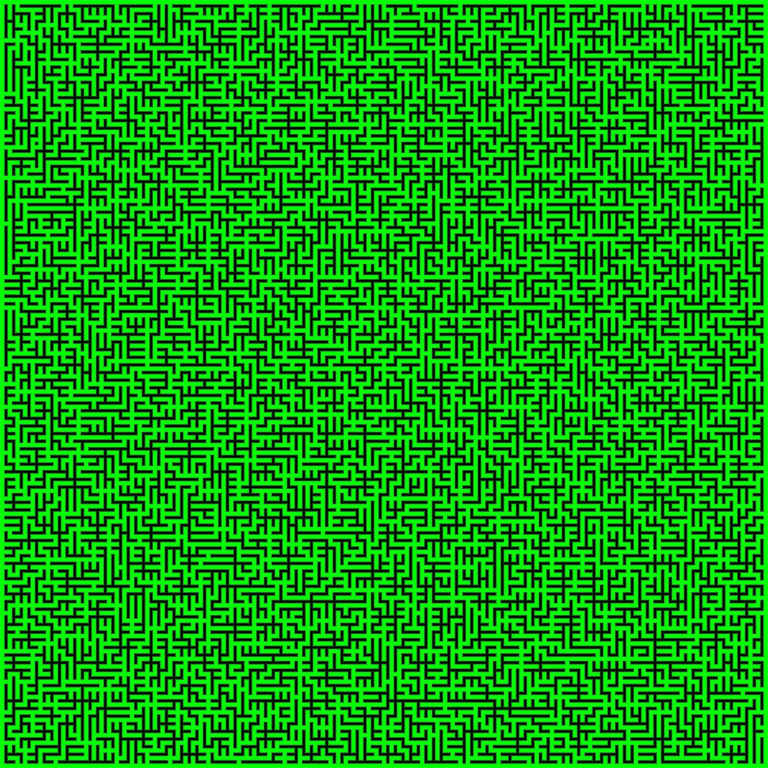
This pattern is drawn by a Shadertoy shader. Its source:

```glsl
// A dense square maze: black corridors cut between wider green walls.
// Every cell opens one passage to a random neighbour that lies lower on a
// noise height field, so corridors branch like trees and never form loops.

#define CELLS 100.0      // maze cells along each side
#define PATH 0.41        // corridor width, in cells
#define SOFTNESS 0.0019  // half width of the edge ramp, in canvas units
#define RELIEF 0.37      // frequency of the height field, per cell
#define FRINGE 1.4       // paleness of the soft green edge
#define WALL_COLOR vec3(0.02, 1.0, 0.02)
#define PATH_COLOR vec3(0.0, 0.005, 0.005)

float hash(vec2 p) {
    return fract(sin(dot(p, vec2(127.1, 311.7))) * 43758.5453);
}

float valueNoise(vec2 p) {
    vec2 i = floor(p), f = fract(p);
    f = f * f * (3.0 - 2.0 * f);
    float low = mix(hash(i), hash(i + vec2(1, 0)), f.x);
    float high = mix(hash(i + vec2(0, 1)), hash(i + vec2(1, 1)), f.x);
    return mix(low, high, f.y);
}

// Height of a cell; the skew keeps the noise lattice off the maze grid.
float height(vec2 cell) {
    vec2 skewed = vec2(cell.x + 0.6 * cell.y, cell.y - 0.6 * cell.x);
    return valueNoise(skewed * RELIEF * 0.86 + 17.3);
}

// Directions 0..3: right, left, up, down. Flipping the low bit reverses one.
vec2 direction(int k) {
    float way = 1.0 - 2.0 * float(k & 1);
    return k < 2 ? vec2(way, 0.0) : vec2(0.0, way);
}

bool insideMaze(vec2 cell) {
    return all(greaterThanEqual(cell, vec2(0.0))) && all(lessThan(cell, vec2(CELLS)));
}

// Direction of the passage a cell opens downhill, or -1 if it has none.
int downhillPassage(vec2 cell) {
    if (!insideMaze(cell)) return -1;
    float here = height(cell), bestScore = -1.0;
    int best = -1;
    for (int k = 0; k < 4; k++) {
        vec2 next = cell + direction(k);
        float score = hash(cell + vec2(31.7, 57.3) * float(k + 1));
        if (insideMaze(next) && height(next) < here && score > bestScore) {
            bestScore = score;
            best = k;
        }
    }
    return best;
}

float boxDistance(vec2 p, vec2 halfSize) {
    vec2 q = abs(p) - halfSize;
    return length(max(q, 0.0)) + min(max(q.x, q.y), 0.0);
}

// Signed distance to the corridors, in cells.
float corridorDistance(vec2 grid) {
    vec2 cell = floor(grid), local = fract(grid) - 0.5;
    if (!insideMaze(cell)) return 1.0;
    float halfPath = 0.5 * PATH;
    float d = boxDistance(local, vec2(halfPath));
    int own = downhillPassage(cell);
    for (int k = 0; k < 4; k++) {
        vec2 dir = direction(k);
        if (own == k || downhillPassage(cell + dir) == (k ^ 1)) {
            vec2 arm = halfPath + 0.5 * abs(dir);
            d = min(d, boxDistance(local - 0.5 * dir, arm));
        }
    }
    return d;
}

void mainImage(out vec4 fragColor, in vec2 fragCoord) {
    // Fit the maze and its outer wall to the shorter side of the canvas.
    float side = min(iResolution.x, iResolution.y);
    vec2 uv = (fragCoord - 0.5 * iResolution.xy) / side + 0.5;
    float wall = 1.0 - PATH;
    float scale = CELLS + wall;
    vec2 grid = uv * scale - 0.5 * wall;

    // Soft edge between corridor and wall, with a slightly pale fringe.
    float ramp = max(SOFTNESS, 0.5 / side) * scale;
    float green = smoothstep(-ramp, ramp, corridorDistance(grid));
    vec3 color = mix(PATH_COLOR, WALL_COLOR, green);
    color.rb += FRINGE * green * green * green * (1.0 - green);
    fragColor = vec4(color, 1.0);
}
```
